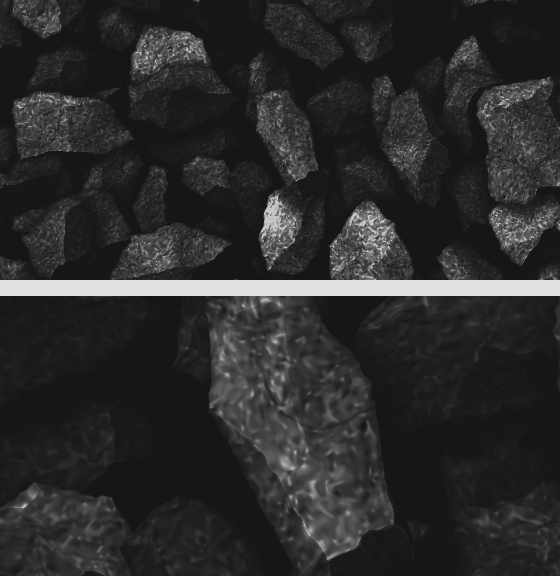
Top: the whole. Bottom: its middle third, enlarged.
Reproduce this texture procedurally as a Shadertoy shader.

```glsl
// A heap of dark, angular broken rocks with rough grain and deep black gaps.

const float TAU = 6.2831853;
const int LAYERS = 4;
const int SIDES = 7;
const vec3 LIGHT = vec3(-0.42, 0.54, 0.73);
const vec3 GAP_COLOR = vec3(0.078, 0.085, 0.092);
const vec3 STONE_COLOR = vec3(0.66, 0.66, 0.667);

struct Facets {
    float height;   // lowest cutting plane so far
    float next;     // second lowest, used to find ridges
    vec2 slope;     // gradient of the lowest plane
    float edge;     // signed distance to the outline
};

float hash(vec2 p) {
    vec3 q = fract(p.xyx * 0.1031);
    q += dot(q, q.yzx + 33.33);
    return fract((q.x + q.y) * q.z);
}

float noise(vec2 p) {
    vec2 i = floor(p), f = fract(p);
    f = f * f * (3.0 - 2.0 * f);
    float low = mix(hash(i), hash(i + vec2(1, 0)), f.x);
    float high = mix(hash(i + vec2(0, 1)), hash(i + vec2(1, 1)), f.x);
    return mix(low, high, f.y);
}

float fbm(vec2 p) {
    float sum = 0.0, amp = 0.4;
    for (int i = 0; i < 3; i++) {
        sum += amp * noise(p);
        p = mat2(1.6, 1.2, -1.2, 1.6) * p + 7.3;
        amp *= 0.8;
    }
    return sum;
}

vec2 warp(vec2 p, float freq, float amount) {
    return amount * (vec2(noise(p * freq), noise(p * freq + 41.7)) - 0.5);
}

void cut(inout Facets f, float height, vec2 slope) {
    if (height < f.height) {
        f.next = f.height;
        f.height = height;
        f.slope = slope;
    } else {
        f.next = min(f.next, height);
    }
}

// Convex stone: sloped sides around a top split into tilted planes.
Facets carve(vec2 q, vec2 size, float seed) {
    Facets f = Facets(9.0, 9.0, vec2(0), -9.0);
    for (int i = 0; i < SIDES; i++) {
        float n = float(i);
        float angle = (n + 0.9 * hash(vec2(seed, n))) * TAU / float(SIDES);
        vec2 dir = vec2(cos(angle), sin(angle));
        float e = dot(q, dir) - mix(0.64, 1.0, hash(vec2(seed, n + 20.0)));
        float steep = mix(0.6, 2.4, hash(vec2(seed, n + 40.0)));
        cut(f, -e * steep, -dir * steep);
        f.edge = max(f.edge, e / length(dir / size));
    }
    for (int i = 0; i < 3; i++) {
        float n = float(i) + 60.0;
        vec2 tilt = 1.5 * (vec2(hash(vec2(seed, n)), hash(vec2(seed, n + 9.0))) - 0.5);
        cut(f, 0.42 + dot(q, tilt), tilt);
    }
    return f;
}

// Brightness of the broken surface: relief, flecks, patches and cracks.
float stoneGrain(vec2 p, vec2 lightDir) {
    vec2 s = p * vec2(28.0, 42.0);
    float relief = fbm(s) - fbm(s + lightDir * 0.2);
    float coarse = noise(p * 20.0) - noise(p * 20.0 + lightDir * 0.3);
    float fleck = pow(noise(p * 150.0), 4.0);
    float patches = mix(0.45, 1.4, noise(p * 11.0));
    float crack = 1.0 - smoothstep(0.0, 0.03, abs(noise(p * 7.0 + 3.0) - 0.5));
    float rough = 0.64 + 2.5 * relief + 0.6 * coarse + 1.5 * fleck;
    return max(0.0, rough) * patches * (1.0 - 0.45 * crack);
}

// Lays one stone over the light already gathered below it.
float layStone(float below, vec2 v, float cell, float seed, float level, float px) {
    float angle = TAU * hash(vec2(seed, 80.0));
    mat2 turn = mat2(cos(angle), -sin(angle), sin(angle), cos(angle));
    float len = cell * mix(0.38, 0.68, hash(vec2(seed, 81.0)));
    vec2 size = len * vec2(1.0, mix(0.46, 0.82, hash(vec2(seed, 82.0))));
    vec2 local = turn * v;
    Facets f = carve(local / size, size, seed);

    // Soft shadow, longer on the side away from the light.
    float reach = f.edge + 0.03 * dot(normalize(v + 1e-4), LIGHT.xy);
    float result = below * mix(0.08, 1.0, smoothstep(-0.01, 0.075, reach));
    if (f.edge > px) return result;

    vec2 slope = (f.slope * size.y / size) * turn;
    vec3 normal = normalize(vec3(-slope, 1.0));
    float diffuse = pow(max(dot(normal, LIGHT), 0.0), 1.8);
    float ridge = 1.0 - smoothstep(0.0, 0.04, f.next - f.height);
    float albedo = mix(0.2, 1.6, hash(vec2(seed, 83.0))) * level;
    float grain = stoneGrain(local + seed, turn * LIGHT.xy);
    float rim = smoothstep(0.0, 0.015, -f.edge);
    float lit = albedo * (diffuse + 0.12 * ridge) * grain * mix(0.55, 1.0, rim);
    return mix(result, lit, 1.0 - smoothstep(-px, px, f.edge));
}

void mainImage(out vec4 fragColor, in vec2 fragCoord) {
    float px = 1.0 / iResolution.y;
    vec2 p = fragCoord * px;
    vec2 bent = p + warp(p, 8.0, 0.036) + warp(p, 30.0, 0.013) + warp(p, 80.0, 0.005);

    // Small dim stones at the bottom, large bright ones on top.
    float light = 0.0;
    for (int k = 0; k < LAYERS; k++) {
        float depth = float(k) / float(LAYERS - 1);
        float cell = mix(0.27, 0.41, depth);
        float level = mix(0.13, 1.0, pow(depth, 1.2));
        vec2 grid = bent / cell + float(k) * 5.37;
        for (int j = 0; j < 9; j++) {
            vec2 id = floor(grid) + vec2(j % 3, j / 3) - 1.0;
            float seed = 50.0 * hash(id + float(k) * 31.0);
            if (hash(vec2(seed, 90.0)) > 0.74) continue;
            vec2 jitter = vec2(hash(vec2(seed, 91.0)), hash(vec2(seed, 92.0))) - 0.5;
            vec2 center = id + 0.5 + 0.6 * jitter;
            light = layStone(light, (grid - center) * cell, cell, seed, level, px);
        }
    }
    fragColor = vec4(mix(GAP_COLOR, STONE_COLOR, clamp(light, 0.0, 1.2)), 1.0);
}
```
